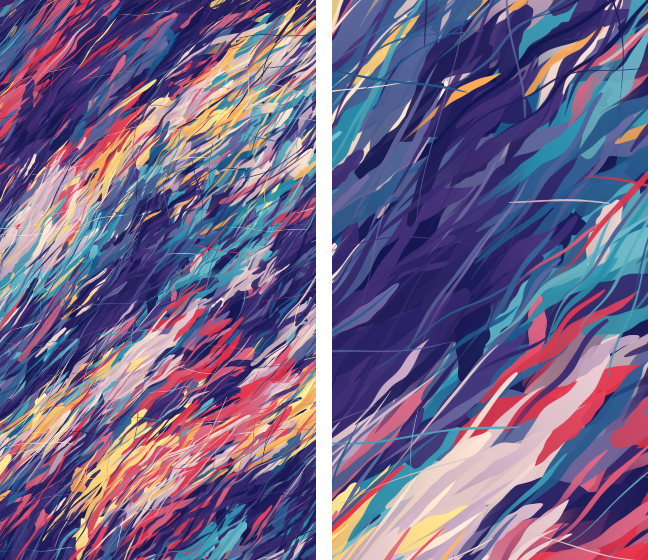
Left: the whole. Right: its middle third, enlarged.
A Shadertoy shader for this background:

```glsl
// Layered diagonal brush strokes, petals and thin filaments in navy, teal, rose and gold

const float STROKE_ANGLE = 0.74;           // main direction, radians
const float ANGLE_SPREAD = 0.55;           // variation between layers
const int STROKE_LAYERS = 13;
const int STREAK_LAYERS = 3;
const int FILAMENT_LAYERS = 4;
const vec2 COARSE_CELL = vec2(0.32, 0.115);  // length, width in canvas widths
const vec2 FINE_CELL = vec2(0.10, 0.021);
const vec2 PETAL_CELL = vec2(0.10, 0.07);
const vec2 STREAK_CELL = vec2(0.15, 0.03);
const vec2 FILAMENT_CELL = vec2(0.13, 0.09);
const vec2 CLUSTER = vec2(0.32, 0.10);       // patches that share a pigment
const float CLUSTER_SHARE = 0.5;
const float WARP = 0.03;
const float RAGGED = 0.0025;
const float AMBIENT_LIGHT = 0.05;

// Pigments: navy, slate, rose, pale, teal, gold
const vec3 DEEP[6] = vec3[6](
    vec3(0.07, 0.08, 0.31), vec3(0.08, 0.34, 0.54), vec3(0.87, 0.18, 0.27),
    vec3(0.75, 0.63, 0.75), vec3(0.12, 0.53, 0.65), vec3(0.97, 0.62, 0.31));
const vec3 LIGHT[6] = vec3[6](
    vec3(0.28, 0.20, 0.48), vec3(0.46, 0.40, 0.61), vec3(0.82, 0.42, 0.54),
    vec3(1.00, 0.90, 0.81), vec3(0.46, 0.73, 0.78), vec3(1.00, 0.94, 0.60));
const float SHARE_DARK[6] = float[6](0.54, 0.25, 0.12, 0.01, 0.09, 0.01);
const float SHARE_LIT[6] = float[6](0.10, 0.13, 0.21, 0.31, 0.10, 0.15);
const float WARM_BIAS[6] = float[6](0.0, -0.4, 0.8, 0.0, -0.7, 0.3);

vec4 hash4(vec2 cell, float seed) {
    vec4 q = fract(vec4(cell.xyx, seed * 17.0 + 3.0) * vec4(0.1031, 0.1030, 0.0973, 0.1099));
    q += dot(q, q.wzxy + 33.33);
    return fract((q.xxyz + q.yzzw) * q.zywx);
}

mat2 rotation(float a) {
    return mat2(cos(a), -sin(a), sin(a), cos(a));
}

float glow(vec2 p, vec2 a, vec2 b, float radius) {
    vec2 ab = b - a;
    vec2 d = p - a - ab * clamp(dot(p - a, ab) / dot(ab, ab), 0.0, 1.0);
    return exp(-dot(d, d) / (radius * radius));
}

// Three bright diagonal bands over a dim ground
float lightField(vec2 p) {
    float g = glow(p, vec2(0.0, 0.92), vec2(0.85, 1.46), 0.22);
    g = max(g, glow(p, vec2(0.0, 0.38), vec2(0.42, 0.60), 0.12));
    g = max(g, glow(p, vec2(0.42, 0.20), vec2(1.0, 0.56), 0.13));
    return mix(AMBIENT_LIGHT, 1.0, smoothstep(0.1, 0.85, g));
}

// Warm and cool zones alternate across the stroke direction
float warmField(vec2 p) {
    return cos(4.19 * (p.y - 0.7 * p.x - 1.45));
}

vec3 pigment(vec2 p, float pick, float shade, float lit) {
    float warm = warmField(p);
    float weight[6];
    float total = 0.0;
    for (int k = 0; k < 6; k++) {
        weight[k] = mix(SHARE_DARK[k], SHARE_LIT[k], lit) * (1.0 + WARM_BIAS[k] * warm);
        total += weight[k];
    }
    pick *= total;
    for (int k = 0; k < 6; k++) {
        if (pick < weight[k]) return mix(DEEP[k], LIGHT[k], shade);
        pick -= weight[k];
    }
    return LIGHT[5];
}

// One jittered, bent, tapered stroke per cell; lift brightens the pigment choice
void paintLayer(inout vec3 col, vec2 p, float angle, vec2 cell, float girth,
                float presence, float lift, float seed) {
    float px = 0.7 / iResolution.x;
    mat2 turn = rotation(angle);
    vec2 g = turn * p / cell;
    for (int j = -1; j <= 1; j++)
    for (int i = -1; i <= 1; i++) {
        vec2 id = floor(g) + vec2(i, j);
        vec4 h = hash4(id, seed);
        vec4 k = hash4(id + 57.0, seed + 5.0);
        vec2 centre = id + 0.5 + 0.7 * (h.xy - 0.5);
        vec2 home = transpose(turn) * (centre * cell);
        float lit = lightField(home);
        if (h.z > presence * mix(0.65, 1.0, lit)) continue;

        vec2 q = g - centre;
        float halfLength = mix(0.35, 1.05, h.w);
        float u = q.x / halfLength * 0.5 + 0.5;
        if (u <= 0.0 || u >= 1.0) continue;
        float across = q.y - 0.8 * (k.x - 0.5) * q.x - 0.55 * (k.y - 0.5) * q.x * q.x;
        float s = pow(u, mix(0.5, 2.0, k.z));
        float halfWidth = girth * mix(0.35, 1.0, k.w) * pow(4.0 * s * (1.0 - s), mix(0.25, 1.1, h.x));
        halfWidth *= 1.0 + 0.12 * sin(u * 13.0 + h.y * 40.0) + 0.08 * sin(u * 31.0 + k.x * 50.0);

        float d = (abs(across) - halfWidth) * cell.y;
        float cover = 1.0 - smoothstep(-px, px, d);
        cover *= smoothstep(0.0, px, min(u, 1.0 - u) * halfLength * cell.x);
        cover *= 1.0 - 0.6 * step(0.6, k.z) * (1.0 - smoothstep(0.0, 0.6, u));  // dry tail
        float shared = hash4(floor(rotation(STROKE_ANGLE) * home / CLUSTER), 91.0).x;
        float pick = fract(k.x * 53.7) < CLUSTER_SHARE ? shared : fract(h.z * 91.7 + k.y);
        vec3 paint = pigment(home, pick, fract(k.w * 37.3 + h.w), min(lit + lift, 1.0));
        paint *= 1.0 + 0.16 * (u - 0.5);
        col = mix(col, paint, cover * mix(0.9, 1.0, k.z));
    }
}

void mainImage(out vec4 fragColor, in vec2 fragCoord) {
    vec2 p = fragCoord / iResolution.x;
    p += WARP * sin(p.yx * vec2(5.0, 6.0) + vec2(0.6, 2.1));
    p += RAGGED * sin(p.yx * vec2(47.0, 41.0) + 2.0 * sin(p * 23.0));
    vec3 col = mix(DEEP[0], LIGHT[0], 0.25 + 0.2 * warmField(p));

    // Broad strokes first, small shards last, with petals between
    for (int n = 0; n < STROKE_LAYERS; n++) {
        float seed = float(n);
        float t = seed / float(STROKE_LAYERS - 1);
        float r = hash4(vec2(seed, 8.0), 2.0).x - 0.5;
        paintLayer(col, p, STROKE_ANGLE + ANGLE_SPREAD * r, mix(COARSE_CELL, FINE_CELL, t),
                   0.40, mix(0.95, 0.5, t), 0.0, seed);
        if (n % 3 == 1)
            paintLayer(col, p, STROKE_ANGLE + 2.2 * r, PETAL_CELL, 0.36, 0.2, 0.08, seed + 30.0);
    }
    // Narrow streaks along the flow
    for (int n = 0; n < STREAK_LAYERS; n++) {
        float seed = float(n) + 50.0;
        float r = hash4(vec2(seed, 6.0), 3.0).z - 0.5;
        paintLayer(col, p, STROKE_ANGLE + ANGLE_SPREAD * r, STREAK_CELL, 0.12, 0.55, 0.0, seed);
    }
    // Hair-thin pale curves crossing the flow
    for (int n = 0; n < FILAMENT_LAYERS; n++) {
        float seed = float(n) + 60.0;
        float r = hash4(vec2(seed, 3.0), 4.0).y - 0.5;
        paintLayer(col, p, STROKE_ANGLE + 1.6 * r, FILAMENT_CELL, 0.015, 0.45, 0.4, seed);
    }
    fragColor = vec4(clamp(col, 0.0, 1.0), 1.0);
}
```
